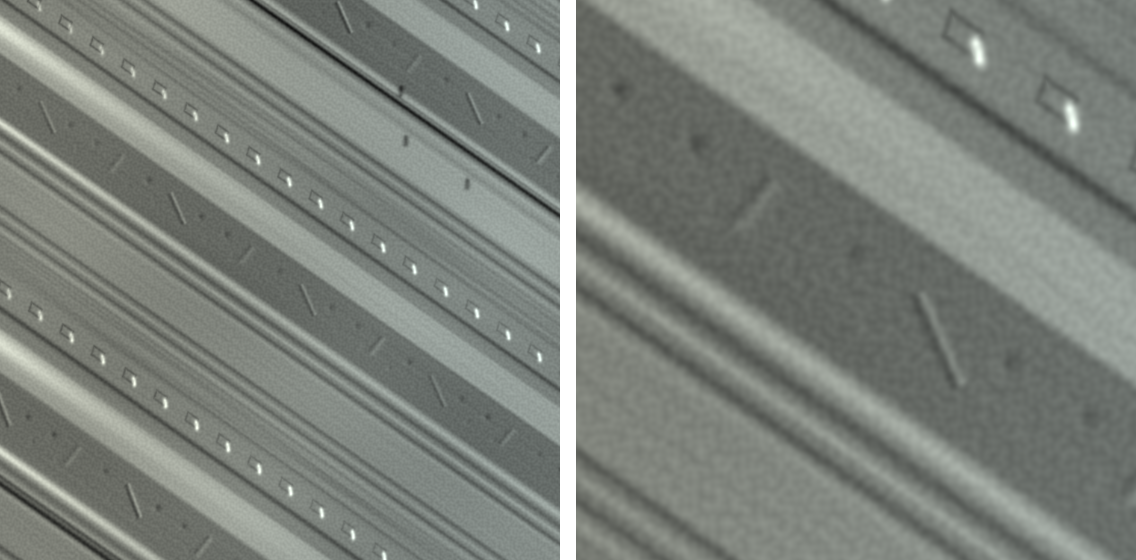
Left: the whole. Right: its middle third, enlarged.
Give the GLSL for this texture, as a WebGL 1 fragment shader.

```glsl
precision highp float;
// Diagonal ribbed sheet metal: one pressed profile of bands and creases repeats
// across the slope, with rows of glinting stamps and embossed dots and slashes.
// Gradient noise adds brushing and grain; two panel seams and gloss break the repeat.
uniform vec2 u_resolution;

vec2 randomGradient(vec2 cell) {
  float angle = 6.2832 * fract(sin(dot(cell, vec2(127.1, 311.7))) * 4375.85);
  return vec2(cos(angle), sin(angle));
}

float gradientNoise(vec2 p) {
  vec2 i = floor(p), f = p - i;
  vec2 w = f * f * f * (f * (f * 6.0 - 15.0) + 10.0);
  vec2 e = vec2(1.0, 0.0);
  float a = dot(randomGradient(i), f);
  float b = dot(randomGradient(i + e.xy), f - e.xy);
  float c = dot(randomGradient(i + e.yx), f - e.yx);
  float d = dot(randomGradient(i + e.xx), f - e.xx);
  return mix(mix(a, b, w.x), mix(c, d, w.x), w.y);
}

float crease(float t, float center, float width) {
  float d = (t - center) / width;
  return exp(-d * d);
}

float band(float t, float start, float end) {
  return smoothstep(start - 0.004, start + 0.004, t) - smoothstep(end - 0.004, end + 0.004, t);
}

float blob(vec2 p, float radius) {
  return exp(-dot(p, p) / (radius * radius));
}

// Soft stroke of the given half extent, centred on zero
float stroke(vec2 p, vec2 halfExtent, float width) {
  float along = clamp(dot(p, halfExtent) / dot(halfExtent, halfExtent), -1.0, 1.0);
  return blob(p - halfExtent * along, width);
}

float boxDistance(vec2 p, vec2 size) {
  vec2 d = abs(p) - size;
  return length(max(d, 0.0)) + min(max(d.x, d.y), 0.0);
}

float centeredRepeat(float x) {
  return fract(x + 0.5) - 0.5;
}

// Pressed cross-section shared by every panel
float profile(float t, float creaseDepth) {
  float v = 0.48 + 0.02 * band(t, -0.026, 0.026);
  v -= 0.05 * crease(t, -0.030, 0.004) + 0.18 * crease(t, 0.029, 0.0045);
  v += 0.12 * band(t, 0.055, 0.110) - 0.075 * band(t, 0.112, 0.203);
  v += 0.15 * crease(t, 0.212, 0.007) + 0.05 * band(t, 0.264, 0.332);
  v += creaseDepth * (crease(t, 0.241, 0.004) - crease(t, 0.228, 0.005)
    - crease(t, 0.254, 0.004) + 0.6 * crease(t, 0.263, 0.004));
  v -= 0.10 * (crease(t, 0.335, 0.004) + crease(t, 0.358, 0.0035));
  return v + 0.08 * (crease(t, 0.346, 0.004) + crease(t, 0.369, 0.005));
}

// Outlined stamps, each with a bright lower corner
float stamps(float u, float t, float row) {
  vec2 p = vec2(centeredRepeat(u / 0.0682 - 8.857 + 0.33 * row) * 0.0682, t);
  p.x -= 0.3 * p.y;
  float outline = crease(boxDistance(p + vec2(0.007, 0.001), vec2(0.011, 0.007)), 0.0, 0.0025);
  float glint = stroke(p - vec2(0.005, 0.002), vec2(0.002, 0.003), 0.0042);
  return glint * mix(0.28, 0.55, smoothstep(0.1, 0.65, u)) - outline * mix(0.15, 0.08, u);
}

// Five slots per cycle: dots, a long slash and a fainter cross stroke
float embossing(float u, float t, float row) {
  float slot = u / 0.0568 - 4.08 + 0.85 * row;
  float kind = mod(floor(slot + 0.5), 5.0);
  float isDot = 1.0 - step(1.5, kind) + step(2.5, kind) * (1.0 - step(3.5, kind));
  vec2 dotPos = vec2(centeredRepeat(slot) * 0.0568, t - 0.143);
  vec2 slashPos = vec2(centeredRepeat(slot / 5.0 + 0.146) * 0.284, t - 0.154);
  vec2 crossPos = vec2(centeredRepeat(slot / 5.0 - 0.38) * 0.284, t - 0.152);
  vec2 smallPos = vec2(centeredRepeat(slot + 0.45) * 0.0568, t - 0.174);
  vec2 lip = vec2(0.003, -0.004);
  float v = isDot * (0.07 * blob(dotPos + lip, 0.006) - 0.15 * blob(dotPos, 0.0055));
  v += 0.16 * stroke(slashPos, vec2(0.024, 0.0145), 0.0032);
  v -= 0.13 * stroke(slashPos + lip, vec2(0.024, 0.0145), 0.0035);
  v += 0.10 * stroke(crossPos, vec2(-0.001, 0.015), 0.005);
  v -= 0.08 * stroke(crossPos + vec2(0.006, 0.0), vec2(-0.001, 0.015), 0.004);
  v += 0.04 * blob(smallPos, 0.005) - 0.05 * blob(smallPos - lip, 0.004);
  return v * (0.8 + 0.7 * gradientNoise(vec2(u * 9.0, row * 3.7 + 0.4)));
}

void main() {
  vec2 p = gl_FragCoord.xy / u_resolution;
  p.y = 1.0 - p.y;

  // Axes along and across the ribs; the lowest panel is slightly wider
  float u = dot(p, vec2(0.819, 0.574)), s = dot(p, vec2(-0.574, 0.819));
  float across = min(s, 0.418 + (s - 0.418) / 1.14) + 0.0876;
  float row = floor(across / 0.4505);
  float t = mod(across, 0.4505) - 0.055;
  float upper = 1.0 - step(-0.5, row), lower = step(0.5, row);

  float v = profile(t, mix(0.11, 0.04, upper)) + stamps(u, t, row) + embossing(u, t, row);

  // Panel seams and uneven light
  v -= upper * (0.33 * crease(t, 0.225, 0.0042) + 0.12 * crease(t, 0.216, 0.003));
  v -= lower * (0.24 * crease(t, 0.244, 0.004) + 0.22 * crease(t, 0.254, 0.005));
  v += 0.08 * upper * band(t, 0.235, 0.325) - 0.06 * lower * smoothstep(0.255, 0.27, t);
  v += exp(-4.0 * p.x) * (0.27 * crease(t, 0.073, 0.014) + 0.22 * crease(t, 0.212, 0.006));
  v += 0.06 * gradientNoise(p * 2.7 + 4.0);

  // Dents beside the upper seam
  for (int i = 0; i < 3; i++) {
    float n = float(i);
    vec2 dent = vec2(0.68 + 0.02 * n + 0.038 * n * n, mix(-0.277, -0.21, min(n, 1.0)));
    v -= 0.25 * stroke(vec2(u, s) - dent, vec2(0.003, 0.005), 0.005);
  }

  // Brushed streaks and fine grain
  float brushed = 1.0 - band(t, -0.028, 0.375);
  v += mix(0.025, 0.09, brushed) * gradientNoise(vec2(u * 2.5, s * 130.0));
  v += 0.05 * gradientNoise(p * 190.0);

  vec3 tint = mix(vec3(1.0, 1.02, 0.95), vec3(0.95, 1.01, 0.98), smoothstep(0.1, 0.9, p.x));
  gl_FragColor = vec4(clamp(v * tint, 0.0, 1.0), 1.0);
}
```
